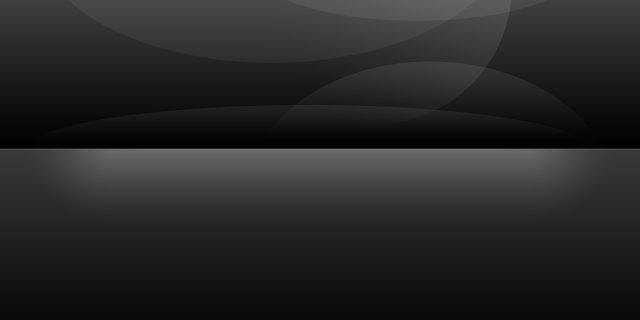
Write a Shadertoy shader that draws this background.

```glsl
// A dark studio backdrop: a black wall above a softly lit floor.
// Faint translucent ellipses overlap on the wall, and a wide glow
// spreads down from the bright horizon line. Units: canvas height = 1.

const float HORIZON = 0.534;
const float WALL_TOP = 0.25;
const float FLOOR_FAR = 0.225;
const float FLOOR_NEAR = 0.035;

// Approximate signed distance to an axis-aligned ellipse.
float ellipseDistance(vec2 p, vec2 center, vec2 radii) {
    vec2 q = p - center;
    float k = length(q / radii);
    return k * (k - 1.0) / max(length(q / (radii * radii)), 1e-4);
}

// Antialiased coverage of the inside of a shape.
float coverage(float dist, float pixel) {
    return clamp(0.5 - dist / pixel, 0.0, 1.0);
}

// Lay a translucent white ellipse over a grey shade.
float addEllipse(float shade, vec2 p, vec2 center, vec2 radii, float alpha, float pixel) {
    return mix(shade, 1.0, alpha * coverage(ellipseDistance(p, center, radii), pixel));
}

float wallShade(vec2 p, float pixel) {
    float height = clamp((p.y - HORIZON) / (1.0 - HORIZON), 0.0, 1.0);
    float shade = WALL_TOP * pow(height, 1.15);

    // Discs hanging from the top; the round one fades to the lower left.
    float diagonal = dot(p - vec2(1.172, 1.039), vec2(0.8, 0.6));
    float roundFade = 0.10 * smoothstep(-0.40, 0.38, diagonal);
    shade = addEllipse(shade, p, vec2(0.849, 1.195), vec2(0.734, 0.391), 0.05, pixel);
    shade = addEllipse(shade, p, vec2(1.302, 1.091), vec2(0.500, 0.156), 0.06, pixel);
    shade = addEllipse(shade, p, vec2(1.172, 1.039), vec2(0.427), roundFade, pixel);

    // Arches rising from the horizon, dissolving downwards.
    float tallFade = 0.085 * smoothstep(0.54, 0.83, p.y);
    float lowFade = 0.075 * smoothstep(0.545, 0.685, p.y);
    shade = addEllipse(shade, p, vec2(1.346, 0.391), vec2(0.573, 0.417), tallFade, pixel);
    shade = addEllipse(shade, p, vec2(0.964, 0.529), vec2(0.885, 0.143), lowFade, pixel);
    return shade;
}

// Glow with a flat middle and rounded ends, strongest at the horizon.
float floorGlow(vec2 p) {
    float side = max(abs(p.x - 1.0) - 0.65, 0.0) / 0.27;
    float depth = (HORIZON - p.y) / 0.235;
    return pow(max(1.0 - length(vec2(side, depth)), 0.0), 1.3);
}

float floorShade(vec2 p) {
    float base = mix(FLOOR_NEAR, FLOOR_FAR, p.y / HORIZON);
    return base + 0.19 * floorGlow(p);
}

void mainImage(out vec4 fragColor, in vec2 fragCoord) {
    float pixel = 1.0 / iResolution.y;
    vec2 p = fragCoord * pixel;
    p.x += 1.0 - 0.5 * iResolution.x * pixel;

    float shade = mix(wallShade(p, pixel), floorShade(p),
                      coverage(p.y - HORIZON, pixel));

    // Thin bright rim where the floor meets the wall.
    float rim = coverage(abs(p.y - HORIZON) - 0.0013, pixel);
    float rimShade = mix(0.52, 0.38, smoothstep(0.5, 1.0, abs(p.x - 1.0)));
    shade = mix(shade, rimShade, rim);

    fragColor = vec4(vec3(shade), 1.0);
}
```
